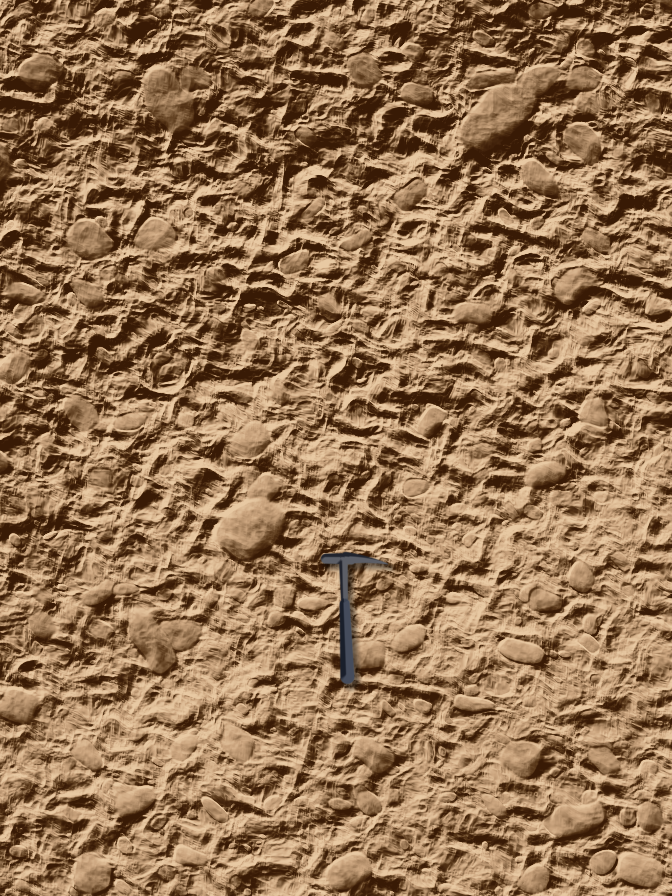
Reproduce this texture procedurally as a Shadertoy shader.

```glsl
#define LIGHT_DIR normalize(vec2(-0.55, 1.0))
#define LIGHT_STEP 0.0028
#define SHADOW_REACH 0.012
#define CRUST_DEPTH 0.9
#define STONE_BULGE 0.5
#define STONE_SMOOTHNESS 0.78
#define CONTRAST 0.62
#define SHADOW_STRENGTH 0.8
#define PIT_SHADING 26.0
#define BOTTOM_GLOW 0.48
#define TOP_GLOOM -0.24

float hash(vec2 p) {
    return fract(sin(dot(p, vec2(127.1, 311.7))) * 43758.5453);
}

float noise(vec2 p) {
    vec2 i = floor(p), f = fract(p);
    f = f * f * (3.0 - 2.0 * f);
    return mix(mix(hash(i), hash(i + vec2(1, 0)), f.x),
               mix(hash(i + vec2(0, 1)), hash(i + vec2(1, 1)), f.x), f.y);
}

mat2 rotation(float a) {
    return mat2(cos(a), sin(a), -sin(a), cos(a));
}

// Broken earth: octaves alternate between soft lumps and sharp creases
float crust(vec2 p) {
    vec2 q = rotation(0.3) * (p * vec2(0.9, 1.1));
    float frequency = 30.0, height = 0.0;
    for (int i = 0; i < 5; i++) {
        float n = noise(q * frequency + float(i) * 17.3);
        float crease = 0.5 - abs(2.0 * n - 1.0);
        height += (i % 2 == 0 ? crease : n - 0.5) / frequency;
        q = rotation(0.75) * q;
        frequency *= 1.75;
    }
    return height * CRUST_DEPTH;
}

// Scattered rounded stones; x is height, y is smooth coverage
vec2 addStones(vec2 bed, vec2 p, float cell, float share, float polish) {
    vec2 q = p / cell, id = floor(q);
    for (int j = -1; j <= 1; j++)
    for (int i = -1; i <= 1; i++) {
        vec2 c = id + vec2(i, j);
        vec2 key = c + cell * 531.0;
        if (hash(key) > share) continue;
        vec2 center = c + 0.2 + 0.6 * vec2(hash(key + 3.1), hash(key + 7.7));
        float radius = mix(0.2, 0.44, hash(key + 11.3));
        float flatness = mix(0.45, 0.9, hash(key + 15.9));
        float tilt = (hash(key + 19.7) - 0.45) * 1.9;
        vec2 d = abs(rotation(tilt) * (q - center)) / vec2(radius, radius * flatness);
        float corner = mix(1.9, 3.4, hash(key + 23.1));
        float k = pow(pow(d.x, corner) + pow(d.y, corner), 1.0 / corner);
        float cover = 1.0 - smoothstep(mix(0.6, 0.85, polish), 1.04, k);
        float dome = cell * radius * STONE_BULGE * (1.15 - 0.75 * min(k * k * k, 1.0));
        bed = mix(bed, vec2(dome, polish), cover);
    }
    return bed;
}

// Whole wall: x is height, y is stone coverage, z is crust height
vec3 wall(vec2 p) {
    vec2 warp = vec2(noise(p * 30.0), noise(p * 30.0 + 41.0)) - 0.5;
    vec2 q = p + warp * 0.012;
    vec2 bed = addStones(vec2(0.0), q, 0.021, 0.55, 0.35);
    bed = addStones(bed, q, 0.043, 0.42, 0.7);
    bed = addStones(bed, q, 0.084, 0.32, 1.0);
    bed = addStones(bed, q, 0.16, 0.2, 1.0);
    float relief = (noise(p * vec2(5.0, 6.5)) - 0.5) * 0.05
                 + (noise(rotation(0.6) * p * 13.0 + 9.0) - 0.5) * 0.022;
    float roughness = mix(0.8, 1.2, smoothstep(0.2, 0.9, p.y - 0.2 * p.x));
    float fine = crust(p + warp * 0.016) * roughness * (1.0 - STONE_SMOOTHNESS * bed.y);
    return vec3(relief + bed.x + fine, bed.y, fine);
}

vec3 earthColor(float tone) {
    vec3 shades[6] = vec3[6](vec3(0.22, 0.10, 0.02), vec3(0.35, 0.22, 0.10),
        vec3(0.51, 0.38, 0.25), vec3(0.66, 0.52, 0.38),
        vec3(0.80, 0.65, 0.50), vec3(0.91, 0.79, 0.64));
    float stops[6] = float[6](0.065, 0.23, 0.42, 0.61, 0.80, 0.945);
    vec3 color = shades[0];
    for (int i = 1; i < 6; i++)
        color = mix(color, shades[i], clamp((tone - stops[i - 1]) / (stops[i] - stops[i - 1]), 0.0, 1.0));
    return color;
}

// Distance to a rod whose radius changes from end to end
float rod(vec2 p, vec2 a, vec2 b, float ra, float rb) {
    float t = clamp(dot(p - a, b - a) / dot(b - a, b - a), 0.0, 1.0);
    return length(p - mix(a, b, t)) - mix(ra, rb, t);
}

float hammerHead(vec2 p) {
    p.y += 2.0 * pow(max(p.x - 0.51, 0.0), 2.0);
    return min(rod(p, vec2(0.485, 0.502), vec2(0.522, 0.502), 0.0075, 0.0085),
               rod(p, vec2(0.515, 0.503), vec2(0.576, 0.503), 0.009, 0.001));
}

float hammerGrip(vec2 p) {
    return rod(p, vec2(0.513, 0.435), vec2(0.517, 0.326), 0.0075, 0.0105);
}

float hammer(vec2 p) {
    float shaft = rod(p, vec2(0.511, 0.5), vec2(0.513, 0.43), 0.0065, 0.005);
    return min(min(hammerHead(p), shaft), hammerGrip(p));
}

void mainImage(out vec4 fragColor, in vec2 fragCoord) {
    vec2 p = fragCoord / iResolution.x;
    float pixel = 1.0 / iResolution.x;
    float rise = fragCoord.y / iResolution.y;

    // Grazing light, short cast shadows and dark pits
    vec3 here = wall(p);
    float slope = (here.x - wall(p + LIGHT_DIR * LIGHT_STEP).x) / LIGHT_STEP;
    float blocked = (wall(p + LIGHT_DIR * SHADOW_REACH).x - here.x) / SHADOW_REACH;
    float light = CONTRAST * slope - SHADOW_STRENGTH * max(blocked, 0.0);
    light += PIT_SHADING * here.z + 0.1 * here.y;
    light += mix(BOTTOM_GLOW, TOP_GLOOM, rise);
    light += 0.5 * (noise(p * vec2(3.0, 4.0) + 4.0) - 0.5);
    light += 0.4 * (noise(p * 210.0) - 0.5) + 0.3 * (noise(p * 95.0) - 0.5);
    vec3 color = earthColor(0.5 + 0.5 * light / sqrt(1.0 + light * light));

    // Steel hammer with a dark rubber grip
    color *= mix(0.5, 1.0, smoothstep(-0.004, 0.009, hammer(p + vec2(-0.005, 0.006))));
    float body = hammer(p);
    float sheen = smoothstep(0.0, 0.006, body - hammer(p + vec2(0.004, -0.005)) + 0.003);
    vec3 steel = mix(vec3(0.36, 0.37, 0.40), vec3(0.13, 0.14, 0.18), sheen);
    vec3 rubber = mix(vec3(0.27, 0.30, 0.36), vec3(0.10, 0.12, 0.17), sheen);
    vec3 tool = mix(steel, rubber, smoothstep(pixel, -pixel, hammerGrip(p)));
    color = mix(color, tool, smoothstep(pixel, -pixel, body));

    fragColor = vec4(color, 1.0);
}
```
